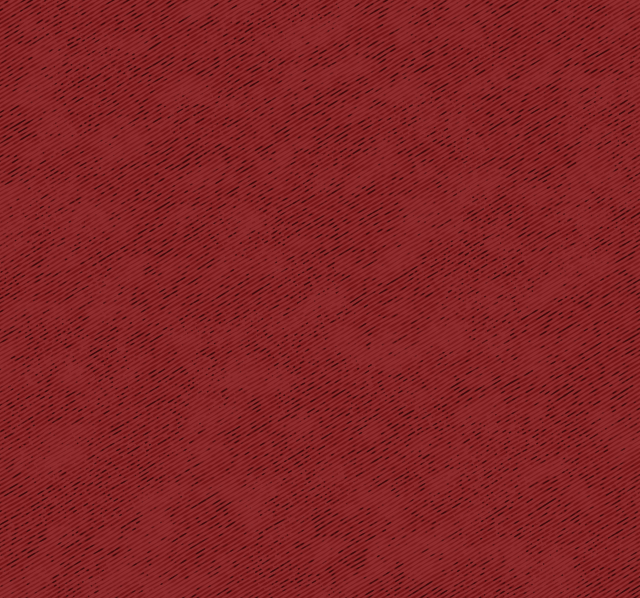
A Shadertoy shader for this texture:

```glsl
// Worn red twill: fine slanted crimson threads on a dusty red ground.
// Each thread carries its own run of thin dark dashes; layered noise
// varies the ink from small bare patches to dense, speckled areas.

const float THREADS = 168.0;   // threads per canvas width
const float SLANT = 0.54;      // thread angle in radians

const vec3 GROUND = vec3(0.575, 0.184, 0.194);
const vec3 CRIMSON = vec3(0.455, 0.080, 0.082);
const vec3 DARK = vec3(0.200, 0.028, 0.028);

float hash(vec2 p) {
    return fract(sin(dot(p, vec2(127.1, 311.7))) * 43758.5453);
}

float valueNoise(vec2 p) {
    vec2 cell = floor(p);
    vec2 f = fract(p);
    f = f * f * (3.0 - 2.0 * f);
    float low = mix(hash(cell), hash(cell + vec2(1.0, 0.0)), f.x);
    float high = mix(hash(cell + vec2(0.0, 1.0)), hash(cell + vec2(1.0, 1.0)), f.x);
    return mix(low, high, f.y);
}

float fbm(vec2 p) {
    float sum = 0.0;
    float weight = 0.5;
    for (int i = 0; i < 4; i++) {
        sum += weight * valueNoise(p);
        p = p * 2.03 + vec2(17.3, 9.1);
        weight *= 0.5;
    }
    return sum / 0.9375;
}

vec2 alongAcross(vec2 p, float angle) {
    vec2 dir = vec2(cos(angle), sin(angle));
    return vec2(dot(p, dir), dot(p, vec2(-dir.y, dir.x)));
}

// Coverage of a stroke with the given half width around a thread axis
float stroke(float dist, float halfWidth, float soft) {
    return 1.0 - smoothstep(halfWidth - soft, halfWidth + soft, dist);
}

void mainImage(out vec4 fragColor, in vec2 fragCoord) {
    vec2 p = fragCoord / iResolution.x;
    vec2 q = alongAcross(p, SLANT);

    // Thread coordinates, with a slight wobble
    float row = q.y * THREADS + 0.3 * valueNoise(p * 24.0);
    float id = floor(row);
    float dist = abs(fract(row) - 0.5);
    float pixel = THREADS / iResolution.x;

    // Ink density and speckle over the cloth
    float wear = fbm(q * vec2(22.0, 30.0) + 4.0);
    float ink = smoothstep(0.16, 0.62, wear);
    float speckle = smoothstep(0.40, 0.62, fbm(p * 12.0 + 31.0));

    // Crimson threads, thinning in the bare patches
    float swell = valueNoise(vec2(q.x * 150.0, id + 57.0));
    float threadWidth = mix(0.19, 0.24, ink) + 0.14 * (swell - 0.5);
    float thread = stroke(dist, threadWidth, 0.75 * pixel) * mix(0.65, 1.0, ink);

    // Dark dashes, broken into short dots where speckled
    float longRun = valueNoise(vec2(q.x * 110.0 + hash(vec2(id, 3.0)), id));
    float shortRun = valueNoise(vec2(q.x * 250.0, id + 211.0));
    float run = mix(longRun, shortRun, 0.25 + 0.45 * speckle);
    float limit = mix(0.80, 0.54, ink);
    float strength = smoothstep(limit - 0.08, limit + 0.26, run);
    float dash = strength * stroke(dist, 0.05 + 0.14 * run, 0.6 * pixel);

    // Pinholes of bare ground inside the speckled ink
    float pinhole = smoothstep(0.66, 0.85, valueNoise(q * vec2(240.0, 200.0)));
    thread *= 1.0 - 0.5 * pinhole * speckle;

    vec3 color = mix(GROUND, CRIMSON, thread);
    color = mix(color, DARK, 0.9 * dash);
    fragColor = vec4(color, 1.0);
}
```
